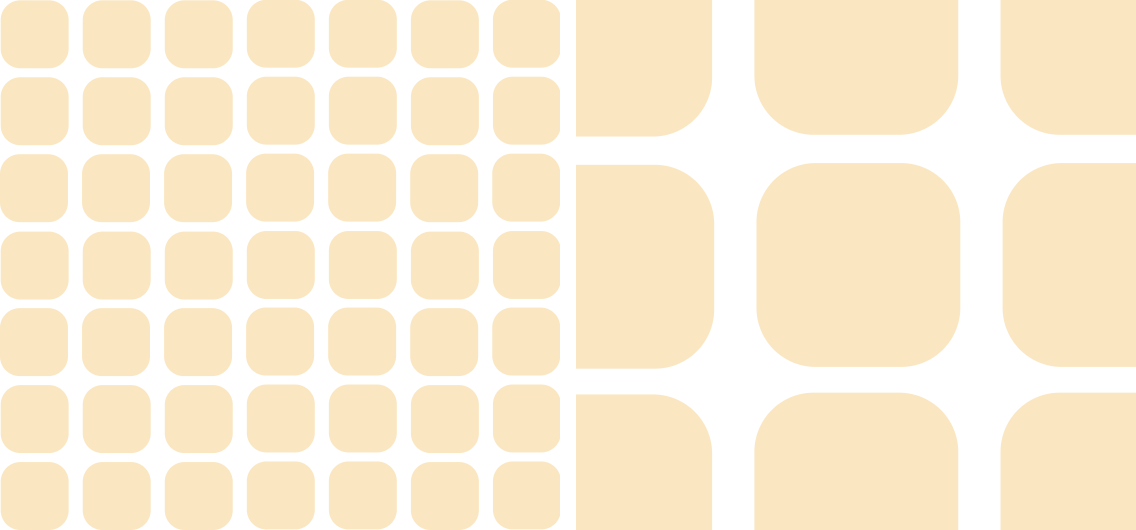
Left: the whole. Right: its middle third, enlarged.
A Shadertoy shader for this pattern:

```glsl
// Seven by seven grid of cream rounded squares on white, with slight placement drift.

float roundedSquare(vec2 p, float halfSize, float radius) {
    vec2 q = abs(p) - halfSize + radius;
    return length(max(q, 0.0)) + min(max(q.x, q.y), 0.0) - radius;
}

// Small shift of whole columns and rows away from the even grid
vec2 drift(vec2 cell) {
    bool raisedColumn = cell.x == 3.0 || cell.x == 4.0 || cell.x == 6.0;
    bool leftRow = cell.y == 2.0 || cell.y == 4.0;
    vec2 shift = vec2(leftRow ? -0.0013 : 0.0, raisedColumn ? 0.0011 : 0.0);
    if (cell.y == 3.0) shift.y -= 0.0008;
    return shift;
}

void mainImage(out vec4 fragColor, in vec2 fragCoord) {
    // Canvas height is one unit
    vec2 p = fragCoord / iResolution.y;
    float pixel = 1.0 / iResolution.y;

    // Nearest tile, counted from the lower left
    vec2 firstCenter = vec2(0.0654, 0.0641);
    vec2 pitch = vec2(0.1548, 0.1452);
    vec2 cell = clamp(floor((p - firstCenter) / pitch + 0.5), 0.0, 6.0);
    vec2 center = firstCenter + cell * pitch + drift(cell);

    // Flat fill with a one-pixel soft edge
    float dist = roundedSquare(p - center, 0.0641, 0.0372);
    float coverage = clamp(0.5 - dist / pixel, 0.0, 1.0);
    vec3 cream = vec3(0.98, 0.902, 0.757);
    fragColor = vec4(mix(vec3(1.0), cream, coverage), 1.0);
}
```
